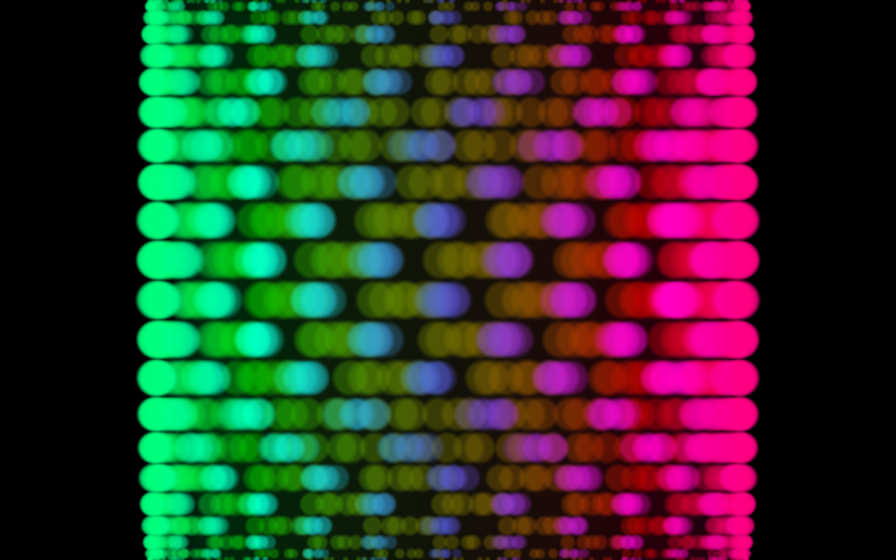
This background is drawn by a Shadertoy shader. Its source:

```glsl
const float PI = 3.14159265;
const float ROWS = 22.0;
const float STEP = PI / 7.0;   // angle between neighbouring clusters

vec3 hue(float h) {
    return clamp(abs(fract(h + vec3(0.0, 2.0, 1.0) / 3.0) * 6.0 - 3.0) - 1.0, 0.0, 1.0);
}

float disc(vec2 p, vec2 center, float radius) {
    float soft = 0.007 + 0.13 * radius;
    return 1.0 - smoothstep(radius - soft, radius + 0.5 * soft, length(p - center));
}

// Light left uncovered by the front (x) and back (y) trails of one row
vec2 rowGaps(vec2 p, float row) {
    float latitude = (row + 0.5) * PI / ROWS;
    float ring = abs(row + 0.5);
    float y = sin(latitude);
    float radius = 0.006 + 0.063 * cos(latitude);
    float width = 1.045 + 0.02 * y * y;
    float slip = 0.5 * smoothstep(0.5, 6.0, ring);
    float spread = 1.0 + 0.8 * exp(-0.6 * (ring - 4.0) * (ring - 4.0));
    vec2 gaps = vec2(1.0);

    for (int k = -4; k <= 4; k++) {
        float angle = STEP * (float(k) + fract(0.25 + 0.5 * row) - slip);
        for (int i = 0; i < 6; i++) {
            float t = float(i);
            float wobble = 0.012 * sin(t * 2.4 + row * 1.7 + float(k));
            float front = angle + spread * (-0.135 + 0.04 * t + wobble);
            float back = angle + spread * (0.06 + 0.014 * t + wobble);
            gaps.x *= 1.0 - 0.36 * disc(p, vec2(width * sin(front), y), radius);
            gaps.y *= 1.0 - 0.30 * disc(p, vec2(width * sin(back), y), radius * 0.96);
        }
    }
    return gaps;
}

void mainImage(out vec4 fragColor, in vec2 fragCoord) {
    vec2 p = (2.0 * fragCoord - iResolution.xy) / iResolution.y;
    float nearest = floor(asin(clamp(p.y, -1.0, 1.0)) * ROWS / PI);

    // Combine the rows that can reach this point
    vec2 gaps = vec2(1.0);
    for (int i = -1; i <= 1; i++) {
        float row = nearest + float(i);
        if (abs(row + 0.5) < 0.5 * ROWS) gaps *= rowGaps(p, row);
    }
    vec2 cover = 1.0 - gaps;

    // Opposite halves of the colour wheel meet at both sides
    float x = clamp(p.x / 1.045, -1.0, 1.0);
    vec3 frontHue = hue(0.165 - 0.25 * x);
    vec3 backHue = hue(0.665 + 0.25 * x);
    vec3 frontColor = frontHue * mix(0.5, 1.0, abs(x));
    vec3 backColor = 0.92 * backHue + 0.36 * frontHue * (1.0 - x * x);
    backColor = mix(backColor, backHue, smoothstep(0.85, 1.0, abs(x)));

    // Faint haze between the trails
    float haze = 0.13 * (1.0 - smoothstep(0.85, 1.04, abs(p.x)));
    vec3 color = haze * (frontColor + 0.25 * backHue);
    color = mix(color, frontColor, cover.x);
    color = mix(color, backColor, 0.93 * cover.y);
    fragColor = vec4(color, 1.0);
}
```
